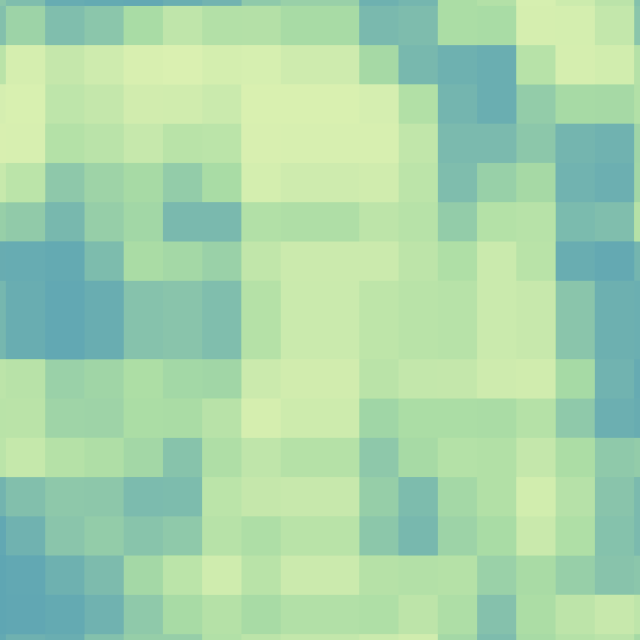
Reproduce this texture procedurally as a Shadertoy shader.

```glsl
// Draws a blocky mosaic of square cells, shaded from pale yellow through green to blue.

#define CELLS 16.3                  // cells across the canvas
#define EDGE 0.018                  // softness of cell borders, in cells
#define BROAD 0.18                  // frequency of the large patches
#define PATCH_GAIN 0.85             // strength of the large patches
#define STREAK vec2(0.22, 0.54)     // frequencies along and across the streaks
#define STREAK_GAIN 0.48            // strength of the streaks
#define CENTRE_GAIN 0.16            // how much paler the centre is than the rim
#define RANK_SOFT 0.08              // smoothing of the tone ranking
#define BLUE_CURVE 1.4              // how late the blue sets in
#define YELLOW vec3(0.855, 0.942, 0.693)
#define GREEN vec3(0.667, 0.865, 0.645)
#define BLUE vec3(0.372, 0.65, 0.703)

// Pseudo-random unit vector for a lattice point
vec2 gradientAt(vec2 lattice) {
    uvec2 q = uvec2(ivec2(lattice) + 4096);
    uint h = q.x * 1597334677u ^ q.y * 3812015801u;
    h = (h ^ (h >> 15)) * 2246822519u;
    h ^= h >> 13;
    float angle = float(h & 65535u) / 65536.0 * 6.28319;
    return vec2(cos(angle), sin(angle));
}

float gradientNoise(vec2 p) {
    vec2 i = floor(p), f = p - i;
    vec2 u = f * f * f * (f * (f * 6.0 - 15.0) + 10.0);
    vec2 x = vec2(1, 0), y = vec2(0, 1);
    float a = dot(gradientAt(i), f);
    float b = dot(gradientAt(i + x), f - x);
    float c = dot(gradientAt(i + y), f - y);
    float d = dot(gradientAt(i + 1.0), f - 1.0);
    return mix(mix(a, b, u.x), mix(c, d, u.x), u.y);
}

// Large patches plus horizontal and vertical streaks, darker towards the rim
float field(vec2 cell) {
    float patches = gradientNoise(cell * BROAD + vec2(3.37, 7.61));
    float across = gradientNoise(cell * STREAK + vec2(21.3, 15.4));
    float upright = gradientNoise(cell * STREAK.yx + vec2(40.7, 33.2));
    float rim = 4.0 * dot(cell, cell) / (CELLS * CELLS);
    return PATCH_GAIN * patches + STREAK_GAIN * (across + upright) + CENTRE_GAIN * rim;
}

// Share of cells lying below a value, which evens out the tones
float rankOf(float value) {
    float below = 0.0;
    for (int j = -7; j <= 7; j += 2)
        for (int i = -7; i <= 7; i += 2)
            below += smoothstep(-RANK_SOFT, RANK_SOFT, value - field(vec2(i, j)));
    return below / 64.0;
}

vec3 palette(float t) {
    vec3 warm = mix(YELLOW, GREEN, min(t * 2.0, 1.0));
    return mix(warm, BLUE, pow(max(t * 2.0 - 1.0, 0.0), BLUE_CURVE));
}

void mainImage(out vec4 fragColor, in vec2 fragCoord) {
    vec2 p = (fragCoord - 0.5 * iResolution.xy) / iResolution.y * CELLS;

    // Cells on both sides of the nearest border; truncation doubles the middle ones
    vec2 border = floor(p + 0.5);
    vec2 lower = trunc(border - 0.5), upper = trunc(border + 0.5);
    vec2 side = smoothstep(-EDGE, EDGE, p - border);

    float bottom = mix(field(lower), field(vec2(upper.x, lower.y)), side.x);
    float top = mix(field(vec2(lower.x, upper.y)), field(upper), side.x);
    float tone = rankOf(mix(bottom, top, side.y));

    fragColor = vec4(palette(tone), 1.0);
}
```
